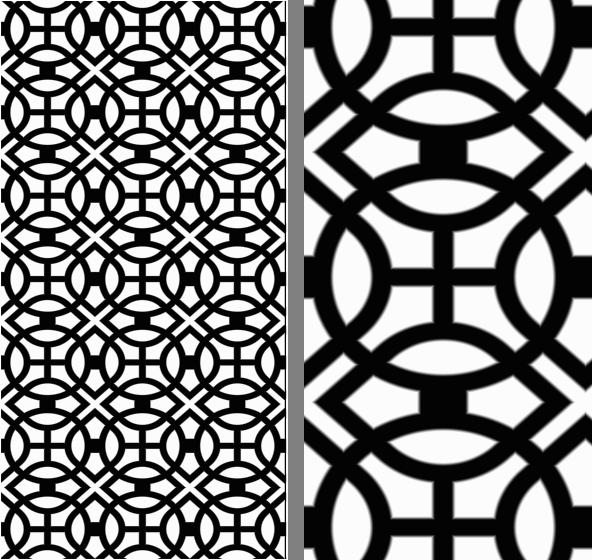
Left: the whole. Right: its middle third, enlarged.
This pattern is drawn by a Shadertoy shader. Its source:

```glsl
// Black lattice on white: three columns of interlaced rings, pointed loops and crosses.
// Each cell is folded into one quarter, drawn as a union of distance functions,
// and repeated over the canvas inside a thin trimmed edge.

const vec2 PERIOD = vec2(0.3295, 0.1489);  // cell size, as a share of the canvas
const vec2 CENTER = vec2(0.4945, 0.5017);  // middle of one cell
const float STROKE = 0.146;                // line width, in half cells
const float RING_RADIUS = 0.855;
const float LOOP_RADIUS = 0.57;
const vec2 LINK = vec2(0.15, 0.17);        // half size of the block joining two rings
const vec3 INK = vec3(0.01);
const vec3 PAPER = vec3(0.99);

// Turns the distance to a curve into the distance to a stroke along it.
float stroke(float d, float width) {
    return abs(d) - 0.5 * width;
}

float box(vec2 p, vec2 halfSize) {
    vec2 d = abs(p) - halfSize;
    return length(max(d, 0.0)) + min(max(d.x, d.y), 0.0);
}

// Circle whose top and bottom run out along tangents into right-angled points.
float pointedLoop(vec2 p, float radius) {
    p = abs(p);
    float d = p.y > p.x ? (p.x + p.y) * sqrt(0.5) : length(p);
    return d - radius;
}

// Folds the plane so a cell centre is (0,0) and a cell corner is (1,1).
vec2 foldCell(vec2 uv, vec2 center, vec2 period) {
    return abs(2.0 * fract((uv - center) / period + 0.5) - 1.0);
}

float lattice(vec2 q, float width) {
    vec2 side = q - vec2(1.0, 0.0);
    vec2 top = (q - vec2(0.0, 1.0)).yx;

    // Ring and the loops centred on the cell edges
    float d = stroke(length(q) - RING_RADIUS, width);
    d = min(d, stroke(pointedLoop(side, LOOP_RADIUS), width));
    d = min(d, stroke(pointedLoop(top, LOOP_RADIUS), width));

    // Central cross
    vec2 arm = vec2(1.0 - LOOP_RADIUS, 0.5 * width);
    d = min(d, min(box(q, arm), box(q, arm.yx)));

    // Blocks between neighbouring rings
    return min(d, min(box(side, LINK), box(top, LINK)));
}

float coverage(float d, float softness) {
    return 1.0 - smoothstep(-softness, softness, d);
}

void mainImage(out vec4 fragColor, in vec2 fragCoord) {
    vec2 uv = fragCoord / iResolution.xy;
    vec2 cellPixels = 0.5 * PERIOD * iResolution.xy;
    float softness = max(0.8 / min(cellPixels.x, cellPixels.y), 0.018);

    float ink = coverage(lattice(foldCell(uv, CENTER, PERIOD), STROKE), softness);

    // Narrow paper margin, with a fine rule down the right side
    float pixel = 0.5 / iResolution.x;
    float aspect = iResolution.y / iResolution.x;
    vec2 lower = vec2(0.004, 0.002);
    vec2 upper = vec2(0.994, 0.998);
    vec2 scale = vec2(1.0, aspect);
    float frame = box((uv - 0.5 * (lower + upper)) * scale,
                      0.5 * (upper - lower) * scale);
    float rule = coverage(abs(uv.x - 0.991) - 0.0025, pixel);
    ink = max(ink, rule) * coverage(frame, pixel);

    fragColor = vec4(mix(PAPER, INK, ink), 1.0);
}
```
